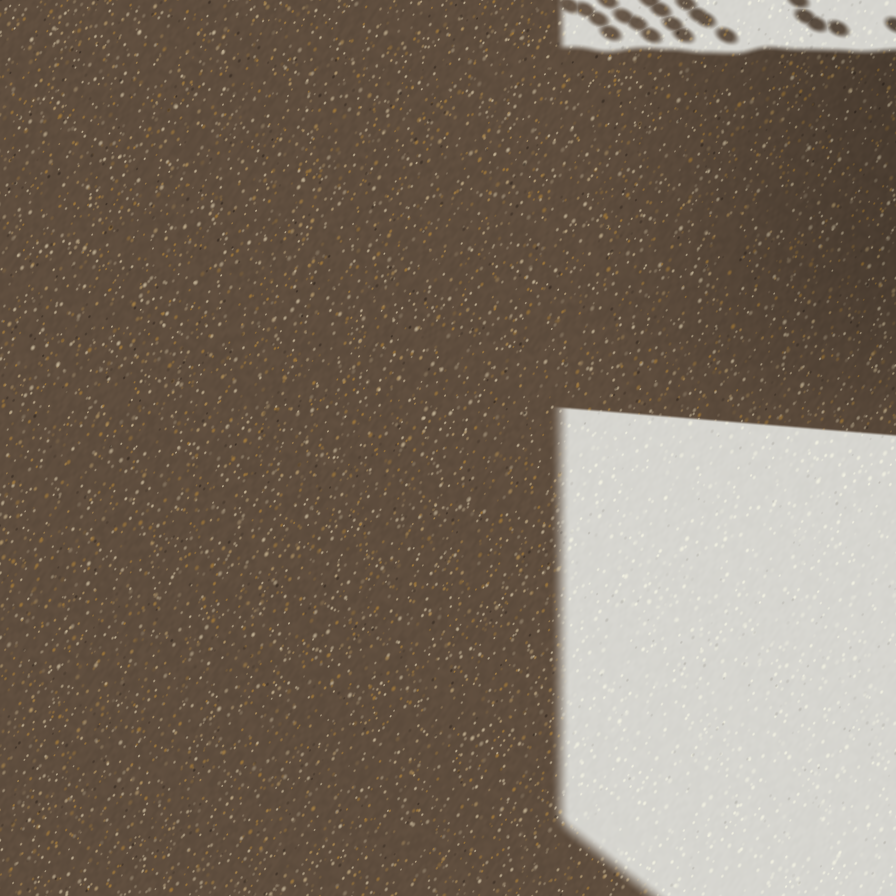
Write a WebGL 1 fragment shader that draws this texture.

```glsl
precision highp float;
// Speckled brown surface with two soft-edged pale light patches, the upper one crossed by beaded shadows.
uniform vec2 u_resolution;

float hash(vec2 p) {
  return fract(sin(dot(p, vec2(12.9898, 78.233))) * 43758.5453);
}

float noise(vec2 p) {
  vec2 i = floor(p), f = fract(p);
  f = f * f * (3.0 - 2.0 * f);
  return mix(mix(hash(i), hash(i + vec2(1, 0)), f.x),
             mix(hash(i + vec2(0, 1)), hash(i + vec2(1, 1)), f.x), f.y);
}

// Axes running along and across the slanted grain
vec2 grainAxes(vec2 p) {
  return vec2(dot(p, vec2(0.55, 0.835)), dot(p, vec2(0.835, -0.55)));
}

// Scattered soft slivers: x is coverage, y is a random tint per sliver
vec2 flecks(vec2 p, float scale, float seed, float density) {
  vec2 q = grainAxes(p) * scale + seed;
  vec2 cell = floor(q);
  vec2 jitter = vec2(hash(cell + 3.1), hash(cell + 7.7)) - 0.5;
  vec2 d = (fract(q) - 0.5 - jitter * 0.4) * vec2(1.0, 1.45);
  float radius = mix(0.26, 0.42, hash(cell + 11.3));
  float shape = 1.0 - smoothstep(radius * 0.1, radius, length(d));
  float strength = mix(0.2, 1.0, hash(cell + 23.9));
  return vec2(shape * strength * step(hash(cell + 17.5), density), hash(cell + 31.2));
}

// Chains of slanted beads falling to the right from the top edge
float beadShadows(vec2 p) {
  float shade = 0.0;
  for (int i = 0; i < 9; i++) {
    if (i == 4 || i == 5 || i == 7) continue;
    for (int j = 0; j < 4; j++) {
      if (i == 8 && j < 2) continue;
      vec2 id = vec2(float(i), float(j));
      vec2 wobble = vec2(hash(id + 2.0), hash(id + 9.0)) - 0.5;
      vec2 center = vec2(0.638 + 0.0415 * id.x + 0.0145 * id.y, 0.998 - 0.0115 * id.y);
      vec2 d = p - center - wobble * 0.01;
      d = vec2(dot(d, vec2(0.9, -0.43)), dot(d, vec2(0.43, 0.9)));
      shade = max(shade, 1.0 - smoothstep(0.4, 1.25, length(d / vec2(0.0145, 0.0088))));
    }
  }
  return shade;
}

void main() {
  vec2 p = gl_FragCoord.xy / u_resolution;

  // Brown ground with fine slanted grain
  float grain = noise(grainAxes(p) * vec2(150.0, 300.0));
  vec3 brown = vec3(0.37, 0.303, 0.242) * (0.96 + 0.08 * grain);

  // Creamy and golden flecks over three scales
  for (int i = 0; i < 3; i++) {
    float layer = float(i);
    vec2 f = flecks(p, 86.0 + 19.0 * layer, 41.0 * layer, 0.3);
    vec3 tint = mix(vec3(0.66, 0.49, 0.22), vec3(0.8, 0.74, 0.62), smoothstep(0.2, 0.7, f.y));
    brown = mix(brown, tint, f.x * 0.85);
  }
  vec2 pits = flecks(p, 112.0, 83.0, 0.07);
  brown = mix(brown, vec3(0.19, 0.15, 0.12), pits.x * 0.7);

  // Dim area between the patches, deepening to the right
  float dim = smoothstep(0.6, 1.05, p.x) * smoothstep(0.4, 0.72, p.y);
  brown *= 1.0 - 0.22 * dim;

  // Pale ground with creamy flecks
  vec3 pale = vec3(0.84, 0.837, 0.815) * (0.99 + 0.02 * grain);
  for (int i = 0; i < 2; i++) {
    vec2 glints = flecks(p, 84.0 + 21.0 * float(i), 57.0 + 30.0 * float(i), 0.32);
    pale = mix(pale, vec3(0.96, 0.955, 0.89), glints.x * 0.9);
  }
  pale = mix(pale, vec3(0.69, 0.68, 0.65), pits.x * 0.6);

  // Lower patch: soft left and corner, crisp sloping top
  float left = smoothstep(0.614, 0.637, p.x);
  float corner = smoothstep(-0.011, 0.011, dot(p - vec2(0.626, 0.082), vec2(0.62, 0.785)));
  float top = 1.0 - smoothstep(-0.002, 0.002, p.y - 0.545 + 0.083 * (p.x - 0.626));
  float lower = left * corner * top;

  // Upper strip with a wavering soft base
  float base = 0.944 + 0.007 * (noise(vec2(p.x * 28.0, 4.0)) - 0.5);
  float upper = smoothstep(0.62, 0.634, p.x) * smoothstep(base - 0.005, base + 0.005, p.y);
  upper *= 1.0 - 0.92 * beadShadows(p);

  gl_FragColor = vec4(mix(brown, pale, max(lower, upper)), 1.0);
}
```
